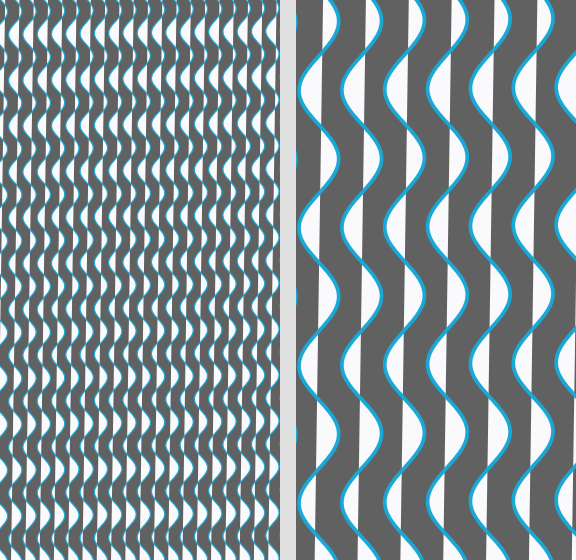
Left, the full canvas; right, a detail of the centre.
A WebGL 1 fragment shader for this pattern:

```glsl
precision highp float;

uniform vec2 u_resolution;

// Lengths are fractions of the canvas width.
const float COLUMNS = 19.6;
const float COLUMN_OFFSET = 0.0034;
const float WAVE_LENGTH = 0.1638;
const float WAVE_AMPLITUDE = 0.0236;
const float WAVE_CREST = 1.8828;
const float ROW_TILT = 0.013;
const float LINE_LEAN = 0.015;
const float OUTLINE_HALF_WIDTH = 0.0022;

const vec3 GREY = vec3(0.38);
const vec3 WHITE = vec3(0.98, 0.98, 0.99);
const vec3 CYAN = vec3(0.10, 0.66, 0.84);
const float TAU = 6.2831853;

// Wraps x to the range -period/2 .. period/2.
float wrapCentred(float x, float period) {
  return mod(x + 0.5 * period, period) - 0.5 * period;
}

// Coverage of the positive side of an edge, one pixel wide.
float edge(float distance, float pixel) {
  return clamp(distance / pixel + 0.5, 0.0, 1.0);
}

void main() {
  vec2 p = gl_FragCoord.xy / u_resolution.x;
  float pixel = 1.0 / u_resolution.x;
  float centreY = 0.5 * u_resolution.y / u_resolution.x;
  float period = 1.0 / COLUMNS;
  float x = wrapCentred(p.x - COLUMN_OFFSET, period);

  // Wavy edge, with rows rising slightly to the right.
  float phase = TAU * (p.y - WAVE_CREST - ROW_TILT * (p.x - 0.5)) / WAVE_LENGTH;
  float wave = -WAVE_AMPLITUDE * cos(phase);
  float slope = WAVE_AMPLITUDE * TAU / WAVE_LENGTH * sin(phase);
  float steepness = sqrt(1.0 + slope * slope);

  // Leaning straight edge.
  float line = LINE_LEAN * (p.y - centreY);

  // White fills the gap between the two edges.
  float pastWave = edge((x - wave) / steepness, pixel);
  float pastLine = edge(x - line, pixel);
  vec3 color = mix(GREY, WHITE, abs(pastWave - pastLine));

  // Outline along the wave.
  float waveDistance = abs(wrapCentred(x - wave, period)) / steepness;
  float outline = edge(OUTLINE_HALF_WIDTH - waveDistance, pixel);
  color = mix(color, CYAN, outline);

  gl_FragColor = vec4(color, 1.0);
}
```
